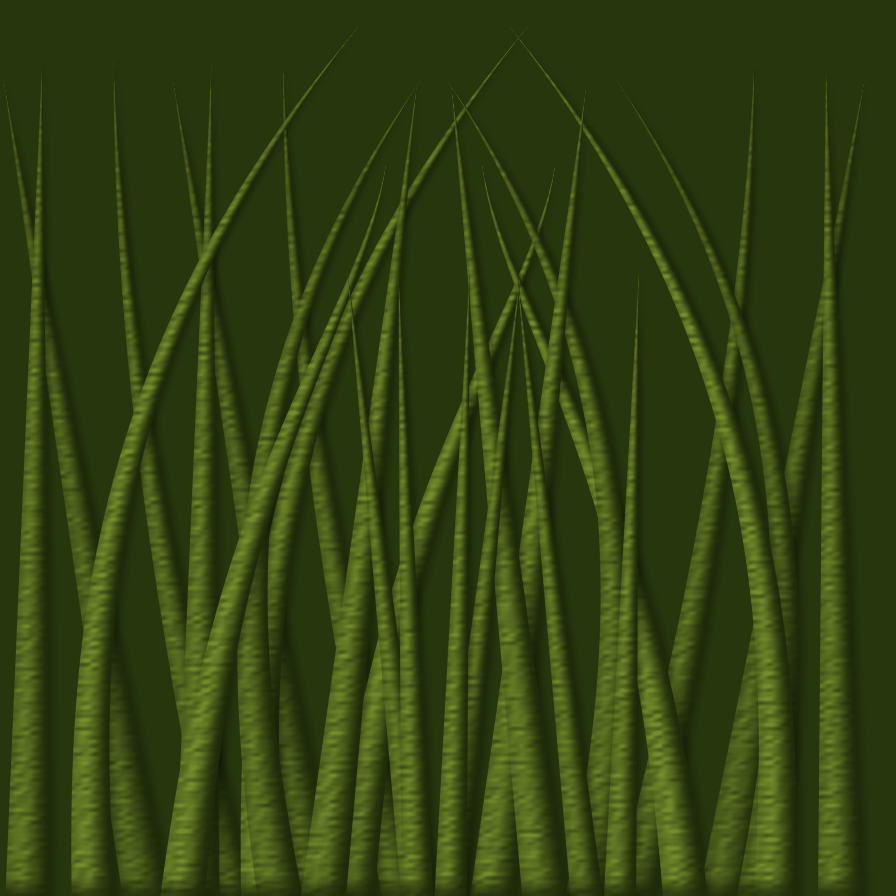
Reproduce this pattern procedurally as a WebGL 1 fragment shader.

```glsl
precision highp float;
uniform vec2 u_resolution;

const vec3 NIGHT_GREEN = vec3(0.15, 0.21, 0.05);
const vec3 SHADE_GREEN = vec3(0.12, 0.165, 0.035);
const vec3 LIT_GREEN = vec3(0.41, 0.50, 0.15);

// Placement of a blade: x = origin, y = direction (-1 mirrors it)
const vec2 HOME = vec2(0.0, 1.0);
const vec2 MIRRORED = vec2(0.969, -1.0);
const vec2 SHIFTED = vec2(0.189, 1.0);
const vec2 MIRROR_SHIFTED = vec2(1.158, -1.0);

float hash(vec2 p) {
  p = fract(p * vec2(0.1031, 0.1137));
  p += dot(p, p.yx + 33.33);
  return fract((p.x + p.y) * p.x * 7.13);
}

float noise(vec2 p) {
  vec2 cell = floor(p);
  vec2 f = fract(p);
  f = f * f * (3.0 - 2.0 * f);
  float low = mix(hash(cell), hash(cell + vec2(1.0, 0.0)), f.x);
  float high = mix(hash(cell + vec2(0.0, 1.0)), hash(cell + 1.0), f.x);
  return mix(low, high, f.y);
}

// Fine wrinkles, lit from the upper left
float emboss(vec2 p) {
  vec2 q = p * vec2(105.0, 210.0);
  return noise(q) - noise(q + vec2(-0.25, 0.6));
}

// curve = lean, bend and hook of the spine from root to tip
vec3 blade(vec3 color, vec2 p, vec2 place, float root, float height,
           vec3 curve, float width, float tone, float grain) {
  float t = p.y / height;
  if (t >= 1.0) return color;
  float spine = root + dot(curve, vec3(t, pow(t, 2.5), pow(t, 8.0)));
  float slope = (curve.x + 2.5 * curve.y * pow(t, 1.5)
               + 8.0 * curve.z * pow(t, 7.0)) / height;
  float offset = (p.x - place.x - place.y * spine) / sqrt(1.0 + slope * slope);
  float halfWidth = width * pow(1.0 - t, 0.95);
  float pixel = 1.0 / u_resolution.x;

  // Soft shadow cast to the right
  float shadow = smoothstep(-halfWidth, 0.0, offset)
               * (1.0 - smoothstep(halfWidth * 0.8, halfWidth * 1.25 + 0.008, offset));
  color *= 1.0 - 0.27 * shadow * smoothstep(0.0, 0.2, 1.0 - t);

  // Rounded body with a dark right flank
  float side = offset / max(halfWidth, 0.0005);
  float light = 1.0 - smoothstep(-0.4, 1.0, side);
  light *= mix(0.78, 1.0, smoothstep(-1.1, -0.4, side));
  light *= tone * mix(0.72, 1.0, smoothstep(0.0, 0.35, 1.0 - t));
  light *= mix(0.25, 1.0, smoothstep(0.0, 0.025, p.y));
  light = clamp(light * (1.0 + 0.55 * grain) + 0.05 * grain, 0.0, 1.15);
  vec3 body = mix(SHADE_GREEN, LIT_GREEN, light);
  float cover = 1.0 - smoothstep(-0.7 * pixel, 0.7 * pixel, abs(offset) - halfWidth);
  return mix(color, body, cover);
}

// Three copies of one blade: at home, shifted and mirrored
vec3 trio(vec3 color, vec2 p, vec2 shifted, float root, float height,
          vec3 curve, float width, float tone, float grain) {
  for (int i = 0; i < 3; i++) {
    vec2 place = i == 0 ? shifted : (i == 1 ? HOME : MIRRORED);
    color = blade(color, p, place, root, height, curve, width, tone, grain);
  }
  return color;
}

void main() {
  vec2 p = gl_FragCoord.xy / u_resolution;
  float grain = emboss(p);
  vec3 color = NIGHT_GREEN;
  vec3 archCurve = vec3(-0.150, 0.307, 0.0);

  // Dim distant blades
  color = trio(color, p, SHIFTED, 0.260, 0.932, vec3(-0.208, 0.075, 0.0), 0.022, 0.72, grain);
  color = trio(color, p, SHIFTED, 0.163, 0.911, vec3(-0.159, 0.0, 0.0), 0.026, 0.66, grain);
  color = blade(color, p, MIRROR_SHIFTED, 0.3125, 0.910, archCurve, 0.023, 0.66, grain);

  // Upright blades and tall arches
  color = trio(color, p, SHIFTED, 0.031, 0.928, vec3(0.016, 0.0, 0.0), 0.025, 0.82, grain);
  color = trio(color, p, SHIFTED, 0.104, 0.971, vec3(-0.035, 0.332, 0.0), 0.024, 0.95, grain);
  color = blade(color, p, HOME, 0.3125, 0.910, archCurve, 0.025, 0.78, grain);

  // Crossing blades with recurved tips
  color = trio(color, p, SHIFTED, 0.204, 0.818, vec3(0.091, 0.195, -0.059), 0.025, 0.98, grain);
  color = blade(color, p, MIRRORED, 0.3125, 0.910, archCurve, 0.025, 0.78, grain);
  color = trio(color, p, SHIFTED, 0.361, 0.902, vec3(0.104, 0.0, 0.0), 0.025, 0.88, grain);

  // Short slender blades in front
  color = trio(color, p, SHIFTED, 0.466, 0.694, vec3(-0.078, 0.0, 0.0), 0.018, 0.82, grain);
  color = trio(color, p, MIRROR_SHIFTED, 0.466, 0.694, vec3(-0.021, 0.0, 0.0), 0.018, 0.88, grain);

  gl_FragColor = vec4(color, 1.0);
}
```
